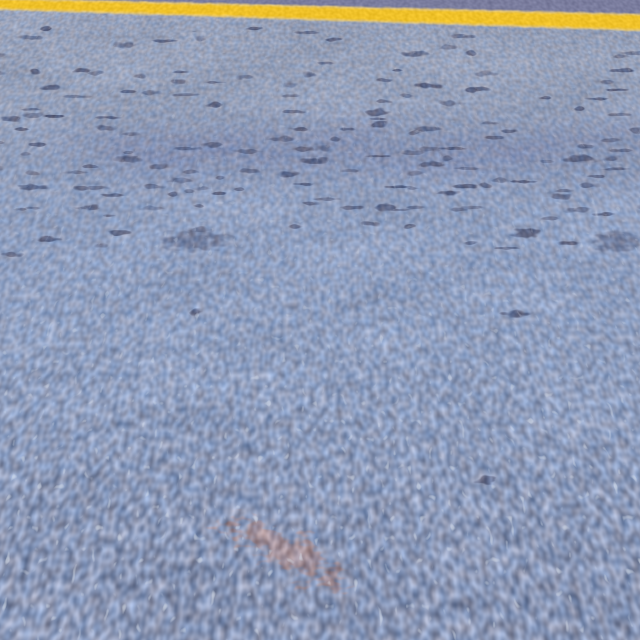
Write a WebGL 2 fragment shader that draws this texture.

```glsl
#version 300 es
precision highp float;
// Worn blue-grey asphalt receding to a yellow road line, with pits and a rust stain.

uniform vec2 u_resolution;
out vec4 fragColor;

// Colours
const vec3 ASPHALT_NEAR = vec3(0.535, 0.585, 0.705);
const vec3 ASPHALT_MID  = vec3(0.565, 0.625, 0.750);
const vec3 ASPHALT_FAR  = vec3(0.590, 0.630, 0.725);
const vec3 ASPHALT_EDGE = vec3(0.480, 0.490, 0.620);
const vec3 PIT_COLOR    = vec3(0.340, 0.370, 0.490);
const vec3 PAINT_COLOR  = vec3(0.940, 0.760, 0.160);
const vec3 PAINT_WORN   = vec3(0.880, 0.770, 0.480);
const vec3 RUST_COLOR   = vec3(0.660, 0.550, 0.560);
const vec3 SPECK_COLOR  = vec3(0.860, 0.890, 0.930);

// Layout
const float HORIZON = 2.2;                     // height of the vanishing line
const vec2 GRAIN_FREQ = vec2(215.0, 310.0);
const vec2 LINE_HEIGHT = vec2(0.994, 0.965);   // left, right
const vec2 LINE_HALF = vec2(0.0095, 0.0135);   // left, right
const vec2 PIT_CELL = vec2(0.085, 0.030);
const int PIT_LAYERS = 3;
const vec2 RUST_CENTER = vec2(0.448, 0.137);

// Larger hollows: centre, half size
const int HOLLOWS = 11;
const vec4 HOLLOW[HOLLOWS] = vec4[HOLLOWS](
    vec4(0.302, 0.624, 0.052, 0.016), vec4(0.962, 0.622, 0.033, 0.018),
    vec4(0.823, 0.636, 0.021, 0.008), vec4(0.605, 0.676, 0.017, 0.006),
    vec4(0.493, 0.749, 0.023, 0.005), vec4(0.308, 0.512, 0.010, 0.005),
    vec4(0.807, 0.510, 0.022, 0.005), vec4(0.905, 0.752, 0.028, 0.006),
    vec4(0.589, 0.824, 0.017, 0.006), vec4(0.200, 0.752, 0.020, 0.005),
    vec4(0.760, 0.250, 0.014, 0.008));

vec2 hash2(vec2 p) {
    vec3 q = fract(p.xyx * vec3(0.1031, 0.1030, 0.0973));
    q += dot(q, q.yzx + 33.33);
    return fract((q.xx + q.yz) * q.zy);
}

float gradientDot(vec2 cell, vec2 offset) {
    float angle = 6.2832 * hash2(cell).x;
    return dot(vec2(cos(angle), sin(angle)), offset);
}

float gradientNoise(vec2 p) {
    vec2 i = floor(p), f = p - i, e = vec2(1.0, 0.0);
    vec2 u = f * f * f * (f * (f * 6.0 - 15.0) + 10.0);
    return mix(mix(gradientDot(i, f), gradientDot(i + e, f - e), u.x),
               mix(gradientDot(i + e.yx, f - e.yx), gradientDot(i + 1.0, f - 1.0), u.x), u.y);
}

// Soft coverage of a ragged ellipse
float blob(vec2 offset, vec2 halfSize, float ragged) {
    return 1.0 - smoothstep(0.55, 1.2, length(offset / halfSize) + ragged);
}

// Flat pits, one at most per jittered cell in each layer
float scatteredPits(vec2 uv, float ragged) {
    float density = smoothstep(0.55, 0.76, uv.y) * (1.0 - smoothstep(0.86, 1.02, uv.y));
    float cover = 0.0;
    for (int i = 0; i < PIT_LAYERS; i++) {
        float layer = float(i);
        vec2 p = uv / PIT_CELL + vec2(0.37, 0.41) * layer;
        vec2 cell = floor(p);
        vec2 place = hash2(cell + 31.0 * layer + 7.0);
        vec2 kind = hash2(cell + 57.0 * layer + 113.0);
        vec2 halfSize = vec2(mix(0.008, 0.022, kind.x), mix(0.0022, 0.0050, place.x));
        vec2 offset = (p - cell - mix(vec2(0.3), vec2(0.7), place)) * PIT_CELL;
        float present = step(kind.y, 0.42 * density);
        cover = max(cover, present * mix(0.5, 0.95, place.y) * blob(offset, halfSize, ragged));
    }
    return cover;
}

void main() {
    vec2 uv = gl_FragCoord.xy / u_resolution;
    float depth = HORIZON - uv.y;
    vec2 ground = vec2((uv.x - 0.5) / depth, 1.0 / depth) + 2.0;
    vec2 grainPos = ground * GRAIN_FREQ;
    float nearness = 1.0 - smoothstep(0.05, 0.85, uv.y);
    float ragged = 0.7 * gradientNoise(uv * vec2(75.0, 140.0));

    // Base tone, broad mottling and the worn wheel track
    vec3 color = mix(ASPHALT_NEAR, ASPHALT_MID, smoothstep(0.05, 0.50, uv.y));
    color = mix(color, ASPHALT_FAR, smoothstep(0.60, 0.93, uv.y));
    float mottle = gradientNoise(uv * vec2(5.0, 14.0) + 4.0) + 0.6 * gradientNoise(uv * vec2(18.0, 45.0));
    color += 0.045 * mottle;
    float track = exp(-pow((uv.y - 0.765) / 0.045, 2.0)) * smoothstep(0.0, 0.25, uv.x);
    color -= vec3(0.07, 0.075, 0.055) * track * (0.75 + mottle);

    // Rust stain slanting down to the right
    vec2 stain = uv - RUST_CENTER;
    stain.y += 0.45 * stain.x;
    float stainNoise = 0.9 * gradientNoise(uv * 32.0) + ragged;
    color = mix(color, RUST_COLOR, 0.75 * blob(stain, vec2(0.080, 0.034), stainNoise));

    // Pits and hollows
    float pits = scatteredPits(uv, ragged);
    for (int i = 0; i < HOLLOWS; i++) {
        float strength = mix(0.85, 0.5, smoothstep(0.008, 0.016, HOLLOW[i].w));
        pits = max(pits, strength * blob(uv - HOLLOW[i].xy, HOLLOW[i].zw, ragged));
    }
    color = mix(color, PIT_COLOR, pits);

    // Stone grain, tint variation and pale specks
    float grain = gradientNoise(grainPos) + 0.6 * gradientNoise(grainPos * 0.55 + 19.0);
    float tint = gradientNoise(grainPos * 0.7 + 71.0);
    color += mix(0.09, 0.22, nearness) * grain;
    color += 0.06 * tint * vec3(1.0, 0.1, -0.8);
    float speck = smoothstep(0.32, 0.60, gradientNoise(grainPos * 0.8 + 143.0));
    color = mix(color, SPECK_COLOR, speck * mix(0.15, 0.60, nearness));

    // Painted line and the darker strip beyond it
    float above = uv.y - mix(LINE_HEIGHT.x, LINE_HEIGHT.y, uv.x);
    float halfWidth = mix(LINE_HALF.x, LINE_HALF.y, uv.x);
    float soft = max(0.0025, 1.0 / u_resolution.y);
    color = mix(color, ASPHALT_EDGE + 0.06 * grain, smoothstep(-soft, soft, above));
    float edge = abs(above) - halfWidth + 0.002 * ragged;
    vec3 paint = mix(PAINT_COLOR, PAINT_WORN, smoothstep(-0.006, 0.0, edge)) + 0.06 * grain;
    color = mix(color, paint, 1.0 - smoothstep(-soft, soft, edge));

    fragColor = vec4(clamp(color, 0.0, 1.0), 1.0);
}
```
